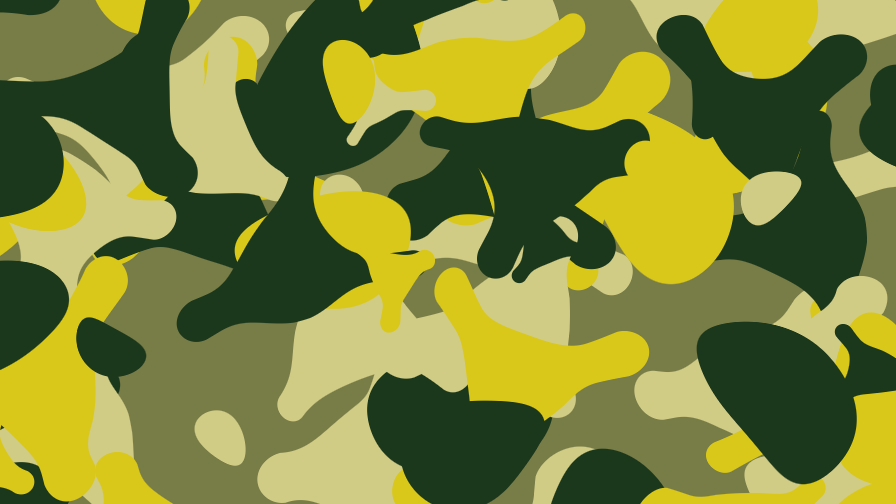
Reproduce this pattern procedurally as a Shadertoy shader.

```glsl
const vec3 OLIVE = vec3(0.47, 0.49, 0.28);
const vec3 CREAM = vec3(0.82, 0.80, 0.52);
const vec3 YELLOW = vec3(0.85, 0.78, 0.10);
const vec3 FOREST = vec3(0.11, 0.22, 0.11);
const float TAU = 6.2831853;

vec3 hash3(vec2 cell, float seed) {
    vec3 q = fract((cell.xyx + seed * 7.31) * vec3(0.1031, 0.1030, 0.0973));
    q += dot(q, q.yzx + 33.33);
    return fract((q.xxy + q.yzz) * q.zyx);
}

vec2 direction(float angle) {
    return vec2(cos(angle), sin(angle));
}

vec2 rotate(vec2 p, float angle) {
    vec2 d = direction(angle);
    return vec2(d.x * p.x + d.y * p.y, d.x * p.y - d.y * p.x);
}

float cornerSlope(vec2 corner, vec2 p, float seed) {
    return dot(direction(TAU * hash3(corner, seed).x), p - corner);
}

float gradientNoise(vec2 p, float seed) {
    vec2 i = floor(p), f = fract(p);
    vec2 u = f * f * f * (f * (f * 6.0 - 15.0) + 10.0);
    vec2 e = vec2(1.0, 0.0);
    return mix(mix(cornerSlope(i, p, seed), cornerSlope(i + e.xy, p, seed), u.x),
               mix(cornerSlope(i + e.yx, p, seed), cornerSlope(i + e.xx, p, seed), u.x), u.y);
}

float smoothMin(float a, float b, float k) {
    float h = max(k - abs(a - b), 0.0) / k;
    return min(a, b) - 0.25 * k * h * h;
}

float ellipse(vec2 p, vec2 radii) {
    float k = length(p / radii);
    return k * (k - 1.0) / max(length(p / (radii * radii)), 0.001);
}

// Limb from the origin to a round tip, slimmer in the middle
float limb(vec2 p, vec2 tip, float rootRadius, float tipRadius) {
    float h = clamp(dot(p, tip) / dot(tip, tip), 0.0, 1.0);
    return length(p - tip * h) - mix(rootRadius, tipRadius, h) + 0.05 * sin(0.5 * TAU * h);
}

// Three webbed limbs of uneven length and thickness
float tripod(vec2 p, vec2 cell, float seed) {
    float d = 10.0;
    for (int k = 0; k < 3; k++) {
        vec3 r = hash3(cell, seed + 3.7 * float(k + 1));
        float angle = TAU * float(k) / 3.0 + (r.x - 0.5) * 0.9;
        vec2 tip = direction(angle) * mix(0.75, 1.3, r.y);
        d = smoothMin(d, limb(p, tip, 0.28, mix(0.12, 0.3, r.z)), 0.5);
    }
    return d;
}

// One blob of roughly unit size: a bent egg or a tripod
float blob(vec2 p, vec2 cell, float seed) {
    vec3 r = hash3(cell, seed + 17.3);
    p = rotate(p, TAU * r.x);
    if (r.y > 0.36) return tripod(p, cell, seed);
    p.y += (r.z - 0.5) * 0.5 * p.x * p.x;
    p.y *= 1.0 + 0.2 * clamp(p.x, -1.0, 1.0);
    return ellipse(p, vec2(0.88, 0.56));
}

// Distance to the nearest blob on a jittered grid
float scatter(vec2 p, float cellSize, float blobSize, float seed) {
    vec2 q = rotate(p, seed * 2.4) / cellSize + seed * vec2(3.17, 5.43);
    vec2 home = floor(q);
    float d = 10.0;
    for (int y = -1; y <= 1; y++)
    for (int x = -1; x <= 1; x++) {
        vec2 cell = home + vec2(x, y);
        vec3 r = hash3(cell, seed);
        vec2 centre = cell + 0.5 + (r.xy - 0.5) * 0.55;
        float size = blobSize * mix(0.82, 1.18, r.z);
        d = min(d, blob((q - centre) * cellSize / size, cell, seed) * size);
    }
    return d;
}

vec2 wobble(vec2 p, float seed) {
    return 0.03 * vec2(gradientNoise(p * 4.0, seed), gradientNoise(p * 4.0, seed + 9.1));
}

void mainImage(out vec4 fragColor, in vec2 fragCoord) {
    float pixel = 1.0 / iResolution.y;
    vec2 p = fragCoord * pixel;

    vec3 inks[3] = vec3[3](CREAM, YELLOW, FOREST);
    vec3 cellSizes = vec3(0.62, 0.52, 0.68);
    vec3 blobSizes = vec3(0.225, 0.19, 0.085);

    // Three passes, from large blobs below to small ones on top
    vec3 colour = OLIVE;
    for (int layer = 0; layer < 9; layer++) {
        int pass = layer / 3, ink = layer % 3;
        float seed = float(layer) + 1.0;
        float d = scatter(p + wobble(p, seed), cellSizes[pass], blobSizes[pass], seed);
        colour = mix(colour, inks[ink], clamp(0.5 - d / pixel, 0.0, 1.0));
    }
    fragColor = vec4(colour, 1.0);
}
```
